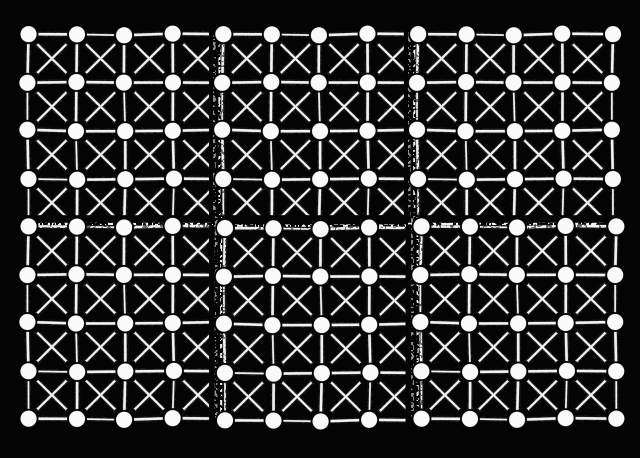
Give the GLSL for this pattern, as a WebGL 1 fragment shader.

```glsl
precision highp float;

uniform vec2 u_resolution;

// Lengths are fractions of the canvas width, measured from the top left.
const vec2 ORIGIN = vec2(0.0430, 0.0540);
const vec2 PITCH = vec2(0.0761, 0.0751);
const vec2 TILES = vec2(3.0, 2.0);
const float CELLS = 4.0;
const float NODE_RADIUS = 0.0126;
const float RING_RADIUS = 0.0155;
const float BAR_HALF = 0.0021;
const float THIN_BAR_HALF = 0.0014;
const float DIAGONAL_HALF = 0.0018;
const float DIAGONAL_GAP = 0.0215;
const float JITTER = 0.0017;
const float SEAM_LEAD = 0.0146;
const vec2 SEAM_CUT = vec2(0.0208, 0.0182);
const float SPECK_SIZE = 0.0026;
const float SOFTNESS = 0.0011;
const float BLACK = 0.015;
const float WHITE = 0.98;
const float BAR_WHITE = 0.95;
const float HAZE = 0.16;

float hash(vec2 p) {
    return fract(sin(dot(p, vec2(127.1, 311.7))) * 43758.5453);
}

float noise(vec2 p) {
    vec2 i = floor(p);
    vec2 f = fract(p);
    f = f * f * (3.0 - 2.0 * f);
    float low = mix(hash(i), hash(i + vec2(1.0, 0.0)), f.x);
    float high = mix(hash(i + vec2(0.0, 1.0)), hash(i + 1.0), f.x);
    return mix(low, high, f.y);
}

// Offsets repeat in every tile.
vec2 nodePosition(vec2 id) {
    vec2 key = mod(id, CELLS);
    vec2 wobble = vec2(hash(key + 3.1), hash(key + 17.7)) - 0.5;
    return id * PITCH + 2.0 * JITTER * wobble;
}

float segmentDistance(vec2 p, vec2 a, vec2 b) {
    vec2 ab = b - a;
    return length(p - a - ab * clamp(dot(p - a, ab) / dot(ab, ab), 0.0, 1.0));
}

float barDistance(vec2 p, vec2 id, vec2 stepDir) {
    float thin = step(0.8, hash(mod(id, CELLS) + 5.3 * stepDir));
    float halfWidth = mix(BAR_HALF, THIN_BAR_HALF, thin);
    return segmentDistance(p, nodePosition(id), nodePosition(id + stepDir)) - halfWidth;
}

float crossDistance(vec2 p, vec2 cell) {
    vec2 c = abs(p - (cell + 0.5) * PITCH);
    float across = abs(c.x * PITCH.y - c.y * PITCH.x) / length(PITCH);
    float along = length(c) - 0.5 * length(PITCH) + DIAGONAL_GAP;
    return max(across - DIAGONAL_HALF, along);
}

float fill(float d) {
    float edge = max(SOFTNESS, 0.7 / u_resolution.x);
    return 1.0 - smoothstep(-edge, edge, d);
}

float band(float x, float center, float halfWidth) {
    return fill(abs(x - center) - halfWidth);
}

void main() {
    vec2 q = vec2(gl_FragCoord.x, u_resolution.y - gl_FragCoord.y) / u_resolution.x - ORIGIN;
    vec2 tileSize = CELLS * PITCH;
    vec2 tile = clamp(floor((q + SEAM_LEAD) / tileSize), vec2(0.0), TILES - 1.0);

    // Lower tiles drift sideways and the middle one sags.
    vec2 drift = tile.y * vec2(0.0026 * tile.x, 0.0026 * (1.0 - abs(tile.x - 1.0)));
    vec2 p = q - tile * tileSize - drift;
    vec2 grid = p / PITCH;
    vec2 cell = clamp(floor(grid), 0.0, CELLS - 1.0);
    vec2 node = clamp(floor(grid + 0.5), 0.0, CELLS);

    // Bars and crosses
    float bars = min(barDistance(p, vec2(cell.x, node.y), vec2(1.0, 0.0)),
                     barDistance(p, vec2(node.x, cell.y), vec2(0.0, 1.0)));
    float lines = min(bars, crossDistance(p, cell));
    float nodeDist = length(p - nodePosition(node));
    float outsideRing = 1.0 - fill(nodeDist - RING_RADIUS);

    // Tiles stop short of the next seam
    vec2 inner = step(tile, TILES - 1.5);
    vec2 over = p - tileSize + SEAM_CUT;
    float keep = (1.0 - inner.x * (1.0 - fill(over.x))) * (1.0 - inner.y * (1.0 - fill(over.y)));

    // Broken specks along the seams
    float grain = noise(q / SPECK_SIZE);
    float dashes = smoothstep(0.52, 0.66, grain);
    vec2 seam = step(0.5, tile);
    vec2 extent = TILES * tileSize;
    float inside = fill(max(max(-q.x, q.x - extent.x), max(-q.y, q.y - extent.y)) - 0.004);
    float specks = seam.x * max(band(p.x, -0.0045, 0.0016), 0.6 * band(p.x, -0.0125, 0.0022));
    specks = max(specks, seam.y * band(p.y, -0.0045, 0.0018));
    specks *= dashes * inside * outsideRing;

    // Seam bars are worn
    float onSeam = max(seam.x * band(p.x, 0.0, 0.004), seam.y * band(p.y, 0.0, 0.004));
    float wear = 1.0 - 0.6 * onSeam * smoothstep(0.6, 0.72, noise(q / SPECK_SIZE + 31.0));

    float haze = HAZE * grain * (1.0 - smoothstep(0.0, 0.005, lines)) * keep;
    float shade = max(BLACK, haze * outsideRing);
    shade = mix(shade, BAR_WHITE, fill(lines) * outsideRing * keep * wear);
    shade = mix(shade, BAR_WHITE, specks);
    shade = mix(shade, WHITE, fill(nodeDist - NODE_RADIUS) * keep);
    gl_FragColor = vec4(vec3(shade), 1.0);
}
```
